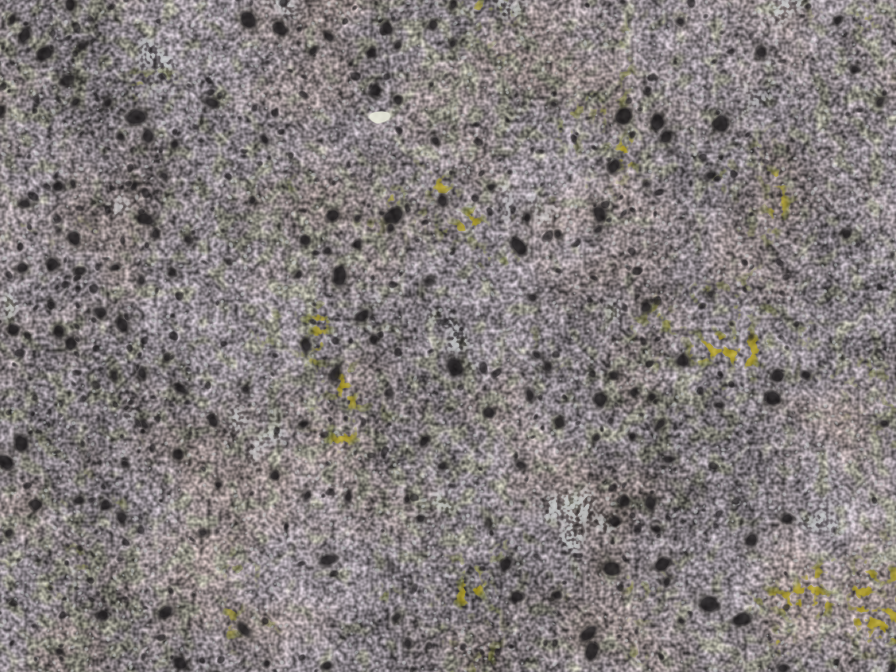
Reproduce this texture procedurally as a WebGL 1 fragment shader.

```glsl
precision highp float;
uniform vec2 u_resolution;

const vec3 MAUVE = vec3(1.02, 0.97, 1.02);
const vec3 ROSE = vec3(1.07, 0.98, 0.97);
const vec3 OLIVE = vec3(1.01, 1.00, 0.92);
const vec3 PIT_DARK = vec3(0.13, 0.12, 0.13);
const vec3 PIT_RIM = vec3(0.31, 0.30, 0.27);
const vec3 PALE_LICHEN = vec3(0.77, 0.79, 0.79);
const vec3 YELLOW_LICHEN = vec3(0.70, 0.62, 0.15);
const vec3 GREEN_MOSS = vec3(0.44, 0.46, 0.24);
const vec3 PEBBLE = vec3(0.88, 0.88, 0.83);

vec3 hash3(vec2 cell) {
  vec3 h = fract(cell.xyx * vec3(0.1031, 0.1030, 0.0973));
  h += dot(h, h.yxz + 33.33);
  return fract((h.xxy + h.yzz) * h.zyx);
}

float cornerSlope(vec2 cell, vec2 offset) {
  float angle = 6.2832 * hash3(cell).x;
  return dot(vec2(cos(angle), sin(angle)), offset);
}

// Gradient noise, roughly -1 to 1
float noise(vec2 p) {
  vec2 i = floor(p), f = fract(p);
  vec2 w = f * f * f * (f * (f * 6.0 - 15.0) + 10.0);
  vec2 e = vec2(0.0, 1.0);
  float low = mix(cornerSlope(i, f), cornerSlope(i + e.yx, f - e.yx), w.x);
  float high = mix(cornerSlope(i + e.xy, f - e.xy), cornerSlope(i + 1.0, f - 1.0), w.x);
  return 1.4 * mix(low, high, w.y);
}

float fbm(vec2 p) {
  float sum = 0.0, amp = 0.6;
  for (int k = 0; k < 4; k++) {
    sum += amp * noise(p);
    p = mat2(1.6, 1.2, -1.2, 1.6) * p + 7.3;
    amp *= 0.55;
  }
  return sum;
}

// Coverage of randomly turned oval spots, one candidate per grid cell
float spots(vec2 p, float scale, float density, float size, float blur) {
  vec2 q = p * scale;
  float soft = max(blur, 1.3 * scale / u_resolution.y);
  float cover = 0.0;
  for (int j = -1; j <= 1; j++) {
    for (int i = -1; i <= 1; i++) {
      vec2 cell = floor(q) + vec2(float(i), float(j));
      vec3 place = hash3(cell + 19.0);
      vec3 form = hash3(cell + 71.0);
      vec2 d = q - cell - 0.1 - 0.8 * place.xy;
      float c = cos(6.2832 * form.x), s = sin(6.2832 * form.x);
      d = mat2(c, s, -s, c) * d;
      d.x *= mix(0.6, 1.0, form.y);
      float present = smoothstep(0.0, 0.08, density - place.z);
      float radius = size * mix(0.45, 1.0, form.z * form.z) * present;
      cover = max(cover, present * clamp((radius - length(d)) / soft + 0.5, 0.0, 1.0));
    }
  }
  return cover;
}

// Mottled stone with fine grain
vec3 stone(vec2 p, float broad, float fine, float finest) {
  float tone = 0.515 + 0.15 * broad + 0.12 * noise(p * 24.0) + 0.21 * fine + 0.25 * finest;
  vec3 tint = mix(MAUVE, ROSE, smoothstep(-0.2, 0.5, fbm(p * 5.0 + 31.0)));
  tint = mix(tint, OLIVE, smoothstep(0.0, 0.6, noise(p * 38.0 + 5.0) + 0.4 * noise(p * 4.0)));
  return clamp(tone, 0.2, 0.88) * tint;
}

void main() {
  vec2 p = gl_FragCoord.xy / u_resolution.y;
  float broad = fbm(p * 3.5 + 11.0);
  float fine = noise(p * 88.0);
  float finest = noise(p * 173.0 + 3.7);
  vec3 color = stone(p, broad, fine, finest);

  // Pale crust: scattered specks and a few dense patches
  float specks = spots(p, 95.0, 0.26 + 0.15 * noise(p * 6.0), 0.27, 0.15);
  color = mix(color, PALE_LICHEN, 0.55 * specks);
  float crust = smoothstep(0.5, 0.85, noise(p * 6.5 + 47.0) + 0.3 * noise(p * 30.0));
  color = mix(color, PALE_LICHEN, 0.75 * crust * smoothstep(-0.3, 0.3, fine + finest));

  // Yellow lichen and green moss in broken clusters
  float colony = noise(p * 5.0 + 83.0) + 0.55 * noise(p * 22.0) + 0.12 * p.x;
  float flecks = smoothstep(0.05, 0.4, noise(p * 62.0 + 9.0) + 0.3 * finest);
  float moss = smoothstep(0.35, 0.75, colony) * flecks;
  float bloom = smoothstep(0.65, 0.95, colony) * flecks;
  color = mix(color, GREEN_MOSS + 0.12 * finest, 0.6 * moss);
  color = mix(color, YELLOW_LICHEN + 0.12 * fine, 0.8 * bloom);

  // Weathered pits, thicker towards the left
  vec2 warped = p + 0.0022 * vec2(noise(p * 70.0), noise(p * 70.0 + 40.0));
  float density = 0.42 - 0.17 * p.x + 0.32 * noise(p * 3.7 + 2.0);
  float hollow = spots(warped, 21.0, density, 0.36, 0.3);
  float large = spots(warped, 21.0, density, 0.24, 0.10);
  float small = spots(warped + 5.3, 42.0, 0.75 * density, 0.25, 0.12);
  color = mix(color, PIT_RIM + 0.08 * finest, 0.5 * hollow);
  color = mix(color, PIT_DARK + 0.05 * fine, 0.85 * max(large, 0.85 * small));

  // One loose pebble
  vec2 stoneOffset = (warped - vec2(0.566, 0.826)) * vec2(1.0, 1.8);
  float pebbleEdge = 1.5 / u_resolution.y;
  float pebble = 1.0 - smoothstep(-pebbleEdge, pebbleEdge, length(stoneOffset) - 0.017);
  color = mix(color, PEBBLE + 0.05 * fine, pebble);

  gl_FragColor = vec4(color, 1.0);
}
```
